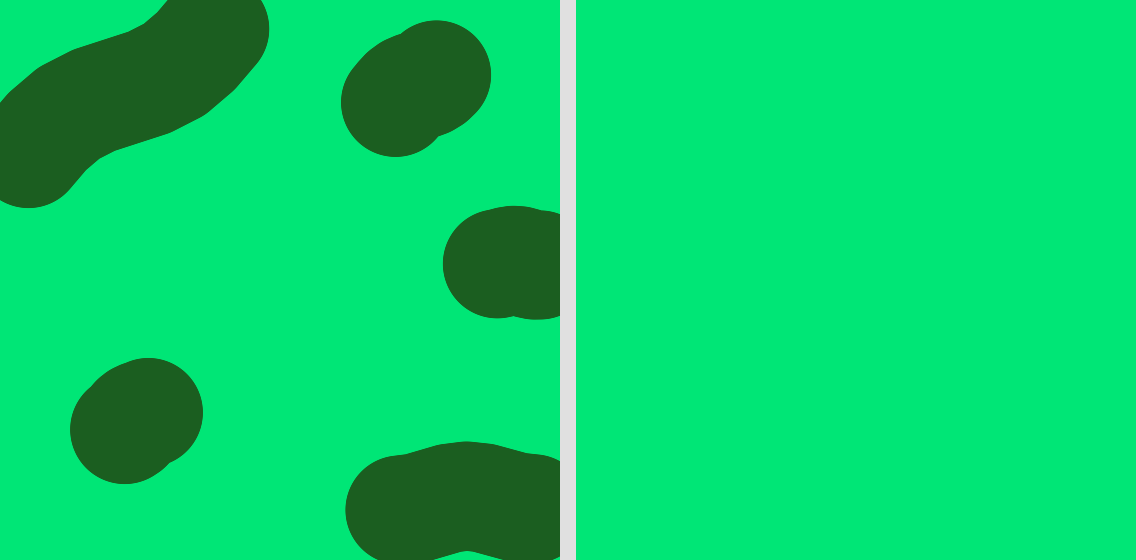
Left, the full canvas; right, a detail of the centre.
Give the GLSL for this pattern, as a three.js fragment shader.

```glsl
// Five thick, round-ended brush strokes scattered around the rim of a flat field.
// Each stroke is a swaying path, sampled as a chain of capsules; the nearest
// distance to any chain decides between stroke and ground colour.

varying vec2 vUv;

const vec3 GROUND_COLOR = vec3(0.0, 0.902, 0.463);
const vec3 STROKE_COLOR = vec3(0.106, 0.369, 0.125);

const int STROKES = 5;
const int SEGMENTS = 8;
const float PI = 3.14159265;
const float BRUSH_RADIUS = 0.0975;
const float EDGE_SOFTNESS = 0.0009;
const float RING_RADIUS = 0.44;      // mean distance of strokes from the middle
const float RING_SCATTER = 0.0275;   // radial scatter, growing around the ring
const float SWAY = 0.1;              // bend of a path relative to its half length

// Distance from p to the segment a-b
float segmentDistance(vec2 p, vec2 a, vec2 b) {
  vec2 ab = b - a;
  float h = clamp(dot(p - a, ab) / dot(ab, ab), 0.0, 1.0);
  return length(p - a - h * ab);
}

// Stroke centres run clockwise around the canvas with uneven spacing
vec2 strokeCenter(float id) {
  float t = id - 2.0;
  float angle = 0.073 - t * (0.834 + t * (0.031 + 0.0815 * t));
  float radius = RING_RADIUS + RING_SCATTER * id * cos(2.1 * id - 6.0);
  return 0.5 + radius * vec2(cos(angle), sin(angle));
}

float strokeTilt(float id) {
  return 0.29 + 0.43 * cos(1.6 * (id - 0.5));
}

// Every third stroke is long, the others are short dabs
float strokeHalfLength(float id) {
  float isLong = 1.0 - step(0.5, mod(id, 3.0));
  return mix(0.05 - 0.006 * id, 0.2 - 0.027 * id, isLong);
}

// Point on the path of a stroke, s from -1 to 1, in the stroke's own frame
vec2 strokePath(float s, float id, float halfLength) {
  return halfLength * vec2(s, -SWAY * sin(PI * s - id * PI / 6.0));
}

// Distance from p to the centre line of one stroke
float strokeDistance(vec2 p, float id) {
  float tilt = strokeTilt(id);
  float halfLength = strokeHalfLength(id);
  vec2 along = vec2(cos(tilt), sin(tilt));
  vec2 offset = p - strokeCenter(id);
  vec2 q = vec2(dot(offset, along), dot(offset, vec2(-along.y, along.x)));

  float nearest = 10.0;
  vec2 previous = strokePath(-1.0, id, halfLength);
  for (int i = 1; i <= SEGMENTS; i++) {
    float s = 2.0 * float(i) / float(SEGMENTS) - 1.0;
    vec2 current = strokePath(s, id, halfLength);
    nearest = min(nearest, segmentDistance(q, previous, current));
    previous = current;
  }
  return nearest;
}

void main() {
  float nearest = 10.0;
  for (int i = 0; i < STROKES; i++) {
    nearest = min(nearest, strokeDistance(vUv, float(i)));
  }

  float ground = smoothstep(-EDGE_SOFTNESS, EDGE_SOFTNESS, nearest - BRUSH_RADIUS);
  gl_FragColor = vec4(mix(STROKE_COLOR, GROUND_COLOR, ground), 1.0);
}
```
